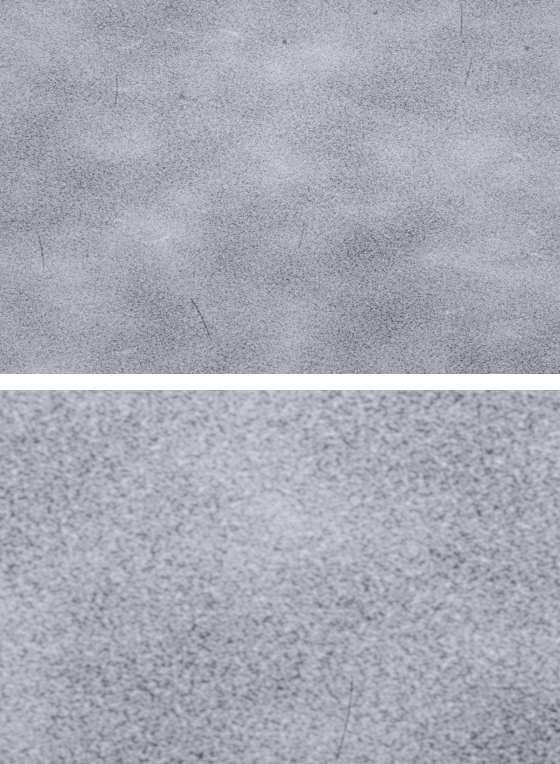
Top: the whole. Bottom: its middle third, enlarged.
Reproduce this texture procedurally as a WebGL 2 fragment shader.

```glsl
#version 300 es
precision highp float;
// Weathered blue-grey concrete: wide soft clouds under a sharp, pitted grain,
// both from gradient noise, with a few hairline scratches, pale scuffs,
// dark pits and rust flecks scattered by hashed loops.

#define BASE_COLOUR vec3(0.653, 0.664, 0.699)
#define RUST_COLOUR vec3(0.70, 0.54, 0.50)
#define CLOUD_SCALE 3.0
#define CLOUD_DEPTH 0.094
#define GLOW_DEPTH 0.055
#define GRAIN_SCALE 92.0
#define GRAIN_DEPTH 0.144
#define PIT_DEPTH 0.75
#define SCRATCHES 6
#define SCUFFS 12
#define FLECKS 9

uniform vec2 u_resolution;
out vec4 outColour;

uint scramble(uint x) {
    x = (x ^ (x >> 16)) * 0x7feb352du;
    x = (x ^ (x >> 15)) * 0x846ca68bu;
    return x ^ (x >> 16);
}

float hash(vec2 cell) {
    uvec2 c = uvec2(ivec2(cell));
    return float(scramble(c.x + scramble(c.y)) >> 8) / 16777216.0;
}

float cornerSlope(vec2 cell, vec2 offset) {
    float angle = 6.28319 * hash(cell);
    return dot(vec2(cos(angle), sin(angle)), offset);
}

float gradientNoise(vec2 p) {
    vec2 i = floor(p), f = p - i;
    vec2 u = f * f * f * (f * (f * 6.0 - 15.0) + 10.0);
    vec2 e = vec2(1.0, 0.0);
    float low = mix(cornerSlope(i, f), cornerSlope(i + e, f - e), u.x);
    float high = mix(cornerSlope(i + e.yx, f - e.yx), cornerSlope(i + 1.0, f - 1.0), u.x);
    return mix(low, high, u.y);
}

mat2 rotation(float a) {
    return mat2(cos(a), sin(a), -sin(a), cos(a));
}

// Broad, slightly horizontal mottling
float clouds(vec2 p) {
    float sum = 0.0, weight = 1.0;
    p *= vec2(0.75, 1.25) * CLOUD_SCALE;
    for (int i = 0; i < 5; i++) {
        sum += weight * gradientNoise(p + 17.3);
        p = rotation(0.2) * p * 2.1 + 9.7;
        weight *= 0.68;
    }
    return sum;
}

// Fine grain, with its darkest hollows deepened into pits
float grain(vec2 p) {
    p = rotation(0.17) * p * vec2(0.9, 1.12) * GRAIN_SCALE;
    float g = 0.5 * gradientNoise(p)
            + 0.8 * gradientNoise(rotation(0.6) * p * 1.85 + 31.0)
            + 0.7 * gradientNoise(rotation(1.1) * p * 2.8 + 73.0);
    return g - PIT_DEPTH * max(-g - 0.15, 0.0);
}

vec2 scatter(float id, float kind, float aspect) {
    return vec2(hash(vec2(id, kind)) * aspect, hash(vec2(id, kind + 1.0)));
}

// Coverage of a bent stroke that thins out towards its ends
float stroke(vec2 p, float angle, float halfLength, float bend, float width, float pixel) {
    p = rotation(-angle) * p;
    float t = p.x / halfLength;
    float d = abs(p.y - bend * halfLength * t * t);
    return (1.0 - smoothstep(0.0, width + pixel, d)) * (1.0 - smoothstep(0.5, 1.0, abs(t)));
}

void main() {
    float pixel = 1.0 / u_resolution.y;
    float aspect = u_resolution.x * pixel;
    vec2 p = gl_FragCoord.xy * pixel;

    // Tone of the slab: clouds, a paler upper middle, and grain
    float cloud = clouds(p);
    vec2 q = (p - vec2(0.56 * aspect, 0.65)) / vec2(0.62, 0.34);
    float tone = CLOUD_DEPTH * cloud + GLOW_DEPTH * (exp(-dot(q, q)) - 0.38);
    tone += GRAIN_DEPTH * grain(p) * clamp(1.0 - 0.5 * cloud, 0.6, 1.4);

    // Steep dark scratches
    for (int i = 0; i < SCRATCHES; i++) {
        float id = float(i), r = hash(vec2(id, 12.0));
        vec2 d = p - scatter(id, 10.0, aspect);
        tone -= (0.1 + 0.1 * r) * stroke(d, 1.2 + 0.9 * r, 0.04 + 0.04 * r, 0.1, 0.0015, pixel);
    }
    // Flat pale scuffs
    for (int i = 0; i < SCUFFS; i++) {
        float id = float(i), r = hash(vec2(id, 22.0));
        vec2 d = p - scatter(id, 20.0, aspect);
        tone += 0.07 * stroke(d, 1.2 * r - 0.7, 0.02 + 0.03 * r, 0.5 * r - 0.2, 0.005, pixel);
    }
    vec3 colour = BASE_COLOUR + tone * vec3(1.0, 1.03, 1.0);

    // Ragged flecks: every third one rust, the others dark pits
    for (int i = 0; i < FLECKS; i++) {
        float id = float(i), r = hash(vec2(id, 32.0));
        vec2 d = p - scatter(id, 30.0, aspect);
        float radius = 0.003 + 0.004 * r;
        float edge = length(d) + radius * gradientNoise(p * 180.0);
        float cover = 1.0 - smoothstep(0.4 * radius, radius + pixel, edge);
        bool rusty = i % 3 == 0;
        colour = mix(colour, rusty ? RUST_COLOUR : 0.5 * BASE_COLOUR, cover * (rusty ? 0.6 : 0.55));
    }
    outColour = vec4(clamp(colour, 0.0, 1.0), 1.0);
}
```
